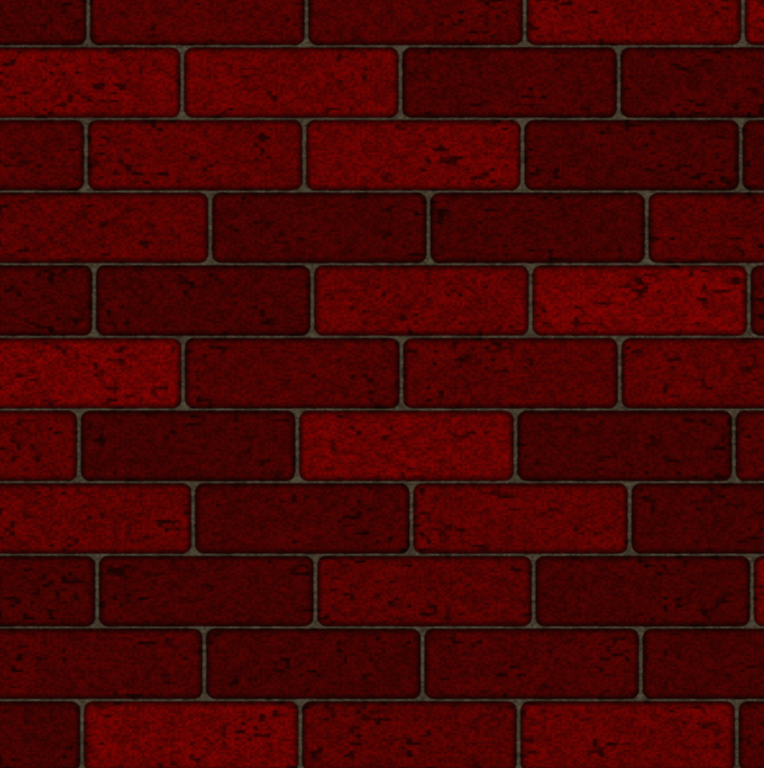
Write a WebGL 2 fragment shader that draws this texture.

```glsl
#version 300 es
precision highp float;

uniform vec2 u_resolution;
out vec4 fragColor;

float hash(vec2 p) {
    return fract(sin(dot(p, vec2(12.9898, 78.233))) * 43758.5453);
}

float noise(vec2 p) {
    vec2 i = floor(p), f = fract(p);
    f = f * f * (3.0 - 2.0 * f);
    return mix(mix(hash(i), hash(i + vec2(1, 0)), f.x),
               mix(hash(i + vec2(0, 1)), hash(i + vec2(1, 1)), f.x), f.y);
}

float roundedBox(vec2 p, vec2 halfSize, float radius) {
    vec2 q = abs(p) - halfSize + radius;
    return length(max(q, 0.0)) + min(max(q.x, q.y), 0.0) - radius;
}

// Horizontal shift of each course, as a fraction of a brick
const float courseShift[11] = float[11](
    0.376, 0.936, 0.445, 0.885, 0.362, 0.839, 0.431, 0.963, 0.394, 0.835, 0.404);

void main() {
    vec2 p = gl_FragCoord.xy / u_resolution.y;
    float soft = max(0.8 / u_resolution.y, 0.0014);

    // Brick cell and its local coordinates
    vec2 pitch = vec2(0.2842, 0.0946);
    vec2 cell = (p + vec2(0.0, 0.0062)) / pitch;
    int course = clamp(int(cell.y), 0, 10);
    cell.x -= courseShift[course];
    vec2 id = floor(cell);
    vec2 local = (fract(cell) - 0.5) * pitch;

    // Grain at three scales
    float fine = noise(p * vec2(300.0, 360.0));
    float medium = noise(p * vec2(120.0, 190.0) + 31.0);
    float broad = noise(p * vec2(32.0, 55.0) + 77.0);

    // Rounded brick, its corners a little chipped
    float d = roundedBox(local, pitch * 0.5 - vec2(0.0027, 0.0017), 0.012);
    d += (medium - 0.5) * 0.0006;

    // Brick face: own tone, speckled grain, dark pits and shaded rim
    float tone = mix(0.245, 0.40, pow(hash(id + 3.7), 1.7));
    tone *= 0.62 + 0.44 * fine + 0.26 * medium + 0.10 * broad;
    tone *= 1.0 - 0.5 * smoothstep(0.6, 0.95, 1.0 - medium) * smoothstep(0.45, 0.8, broad);
    tone *= mix(0.42, 1.0, smoothstep(-0.001, 0.009, -d));
    vec3 brick = vec3(tone, 0.010, 0.006);

    // Mortar, grey and gritty, darkest beside the bricks
    vec3 mortar = mix(vec3(0.19, 0.15, 0.11), vec3(0.34, 0.31, 0.24), 0.6 * fine + 0.4 * medium);
    mortar *= mix(0.75, 1.0, smoothstep(0.0, 0.0025, d));

    fragColor = vec4(mix(brick, mortar, smoothstep(-soft, soft, d)), 1.0);
}
```
